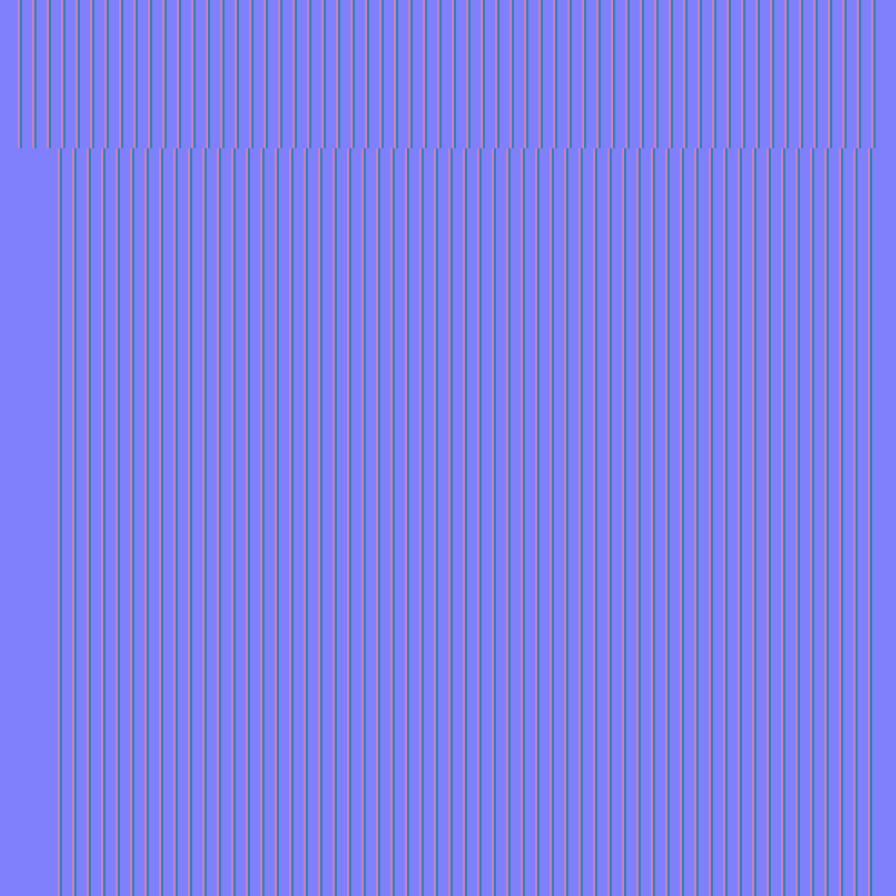
Write a WebGL 1 fragment shader that draws this texture map.

```glsl
precision highp float;

uniform vec2 u_resolution;

#define PITCH 0.016146
#define WALL_WIDTH 0.00245
#define WALL_TILT 0.305
#define WALL_DIM 0.26
#define BAND_SPLIT 0.8345
#define UPPER_START 0.0222
#define LOWER_START 0.0668
#define UPPER_LAST 59.0
#define LOWER_LAST 56.0

const vec3 FLAT_NORMAL = vec3(0.5, 0.5, 0.99);

// Share of a pixel, centred at x, that lies between two edges
float coverage(float x, float left, float right, float pixel) {
  float overlap = min(right, x + 0.5 * pixel) - max(left, x - 0.5 * pixel);
  return clamp(overlap / pixel, 0.0, 1.0);
}

// Row of V grooves: left wall leans right, right wall leans left
vec3 grooves(float x, float start, float last, float pixel) {
  float index = clamp(floor((x - start) / PITCH + 0.5), 0.0, last);
  float offset = x - start - index * PITCH;
  float leftWall = coverage(offset, -WALL_WIDTH, 0.0, pixel);
  float rightWall = coverage(offset, 0.0, WALL_WIDTH, pixel);
  float tilt = WALL_TILT * (leftWall - rightWall);
  float dim = WALL_DIM * (leftWall + rightWall);
  return FLAT_NORMAL + vec3(tilt, 0.0, -dim);
}

void main() {
  vec2 uv = gl_FragCoord.xy / u_resolution;
  vec2 pixel = 1.0 / u_resolution;

  // Two bands with their own groove positions
  vec3 lower = grooves(uv.x, LOWER_START, LOWER_LAST, pixel.x);
  vec3 upper = grooves(uv.x, UPPER_START, UPPER_LAST, pixel.x);
  float inUpper = clamp((uv.y - BAND_SPLIT) / pixel.y + 0.5, 0.0, 1.0);

  gl_FragColor = vec4(mix(lower, upper, inUpper), 1.0);
}
```
